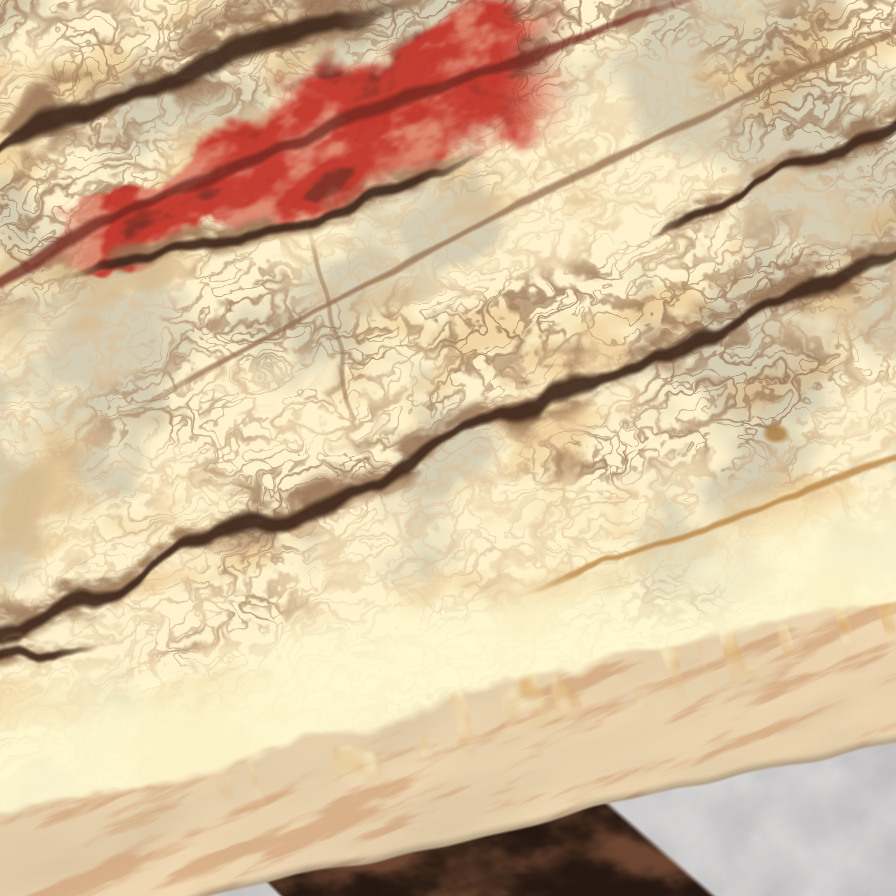
A WebGL 1 fragment shader for this texture:

```glsl
precision highp float;
// Weathered, sunlit timber beam: crackled cream grain, slanting dark fissures
// and a red paint smear, above a smooth lower face and a dark, grey backdrop.
// Layers of value noise are stretched along the grain; fissures are bent lines.
uniform vec2 u_resolution;

const vec3 CREAM = vec3(1.0, 0.95, 0.80);
const vec3 SUNLIT = vec3(1.0, 0.975, 0.82);
const vec3 TAN = vec3(0.87, 0.75, 0.59);
const vec3 BROWN = vec3(0.60, 0.46, 0.34);
const vec3 DARK = vec3(0.25, 0.16, 0.11);
const vec3 ASH = vec3(0.80, 0.77, 0.68);
const vec3 OCHRE = vec3(0.85, 0.62, 0.33);
const vec3 FACE = vec3(0.90, 0.81, 0.67);
const vec3 RED = vec3(0.76, 0.20, 0.16);
const vec3 PINK = vec3(0.87, 0.52, 0.43);
const vec3 MAROON = vec3(0.43, 0.15, 0.12);
const vec3 GREY = vec3(0.80, 0.79, 0.79);
const float GRAIN_ANGLE = 0.40;
const float WEB_SCALE = 44.0;
const float WEB_STRENGTH = 0.72;
const float SOFT = 0.0035;

float hash(vec2 p) {
  return fract(sin(dot(p, vec2(127.1, 311.7))) * 43758.5453);
}

float noise(vec2 p) {
  vec2 i = floor(p), f = fract(p);
  f = f * f * (3.0 - 2.0 * f);
  return mix(mix(hash(i), hash(i + vec2(1.0, 0.0)), f.x),
             mix(hash(i + vec2(0.0, 1.0)), hash(i + 1.0), f.x), f.y);
}

float fbm(vec2 p) {
  float sum = 0.0, gain = 0.533;
  for (int i = 0; i < 4; i++) {
    sum += gain * noise(p);
    p = mat2(0.8, 0.6, -0.6, 0.8) * p * 2.03 + 7.3;
    gain *= 0.5;
  }
  return sum;
}

// Coverage of a ragged, tapering line from a to b
float streak(vec2 p, vec2 a, vec2 b, float bend, float width, float rough) {
  float t = (p.x - a.x) / (b.x - a.x);
  float y = mix(a.y, b.y, t) + bend * 4.0 * t * (1.0 - t);
  y += rough * (fbm(vec2(p.x * 9.0, a.y * 50.0)) - 0.5);
  float taper = smoothstep(0.0, 0.15, t) * (1.0 - smoothstep(0.8, 1.0, t));
  float w = width * taper * (0.35 + 1.3 * noise(vec2(p.x * 22.0, a.y * 90.0)));
  return taper * (1.0 - smoothstep(w * 0.4, w + SOFT, abs(p.y - y) * 0.92));
}

// Dark core with a broken brown fringe
vec3 fissure(vec3 color, vec2 p, vec2 a, vec2 b, float bend, float width) {
  float fringe = streak(p - vec2(0.0, width * 0.8), a, b, bend, width * 3.6, 0.07);
  fringe *= smoothstep(0.3, 0.62, fbm(p * vec2(28.0, 50.0)));
  color = mix(color, BROWN, 0.85 * fringe);
  return mix(color, DARK, 0.92 * streak(p, a, b, bend, width, 0.07));
}

vec3 weatheredTop(vec2 p, vec2 g, float aboveFace) {
  // Mottled ground: grey and ochre patches under a web of thin tan veins
  vec2 warp = vec2(fbm(p * 30.0), fbm(p * 30.0 + 19.0)) - 0.5;
  vec2 q = g * vec2(0.8, 1.25) * WEB_SCALE + warp * 2.5;
  float web = 1.0 - smoothstep(0.0, 0.13, abs(noise(q) - 0.5));
  web = max(web, 0.8 * (1.0 - smoothstep(0.0, 0.15, abs(noise(q * 1.9 + 31.0) - 0.5))));
  float patches = fbm(g * vec2(6.0, 11.0) + 3.0);
  float sun = 1.0 - smoothstep(0.03, 0.17, aboveFace + 0.12 * (patches - 0.5));
  vec3 color = mix(CREAM, ASH, 0.8 * smoothstep(0.47, 0.68, fbm(p * 8.0 + 40.0)));
  color = mix(color, OCHRE, 0.35 * smoothstep(0.5, 0.75, fbm(g * vec2(9.0, 16.0) + 70.0)));
  vec3 vein = mix(TAN, BROWN, smoothstep(0.48, 0.8, patches + 0.22 * (p.y - 0.5)));
  color = mix(color, vein, web * WEB_STRENGTH * (0.4 + 0.9 * patches));
  color = mix(color, SUNLIT, 0.85 * sun);

  // Red smear around the upper seam
  float seam = 0.694 + 0.47 * p.x - 0.09 * p.x * p.x;
  float reach = mix(0.035, 0.09, smoothstep(0.05, 0.45, p.x));
  float d = abs(p.y - seam + 0.008) + 0.10 * (fbm(p * 17.0 + 5.0) - 0.5);
  float smear = (1.0 - smoothstep(reach * 0.6, reach, d))
              * smoothstep(0.03, 0.12, p.x) * (1.0 - smoothstep(0.55, 0.65, p.x));
  float tone = fbm(g * vec2(14.0, 24.0) + 11.0);
  vec3 paint = mix(RED, PINK, smoothstep(0.5, 0.68, tone));
  paint = mix(paint, MAROON, 0.8 * (1.0 - smoothstep(0.28, 0.43, tone)));
  color = mix(color, paint, 0.94 * smear);

  // Fissures, thin scratches and a small knot
  color = fissure(color, p, vec2(-0.2, 0.222), vec2(1.2, 0.783), 0.0, 0.008);
  color = fissure(color, p, vec2(-0.12, 0.79), vec2(0.48, 1.01), 0.006, 0.010);
  color = fissure(color, p, vec2(0.71, 0.725), vec2(1.15, 0.935), 0.0, 0.005);
  color = fissure(color, p, vec2(0.06, 0.694), vec2(0.56, 0.83), -0.008, 0.004);
  color = fissure(color, p, vec2(-0.2, 0.23), vec2(0.12, 0.285), 0.0, 0.004);
  color = mix(color, MAROON, 0.75 * streak(p, vec2(-0.15, 0.62), vec2(0.85, 1.03), 0.02, 0.006, 0.03));
  color = mix(color, BROWN, 0.8 * streak(p, vec2(0.10, 0.51), vec2(1.15, 1.03), 0.022, 0.003, 0.015));
  color = mix(color, OCHRE * 0.85, 0.8 * streak(p, vec2(0.57, 0.332), vec2(1.15, 0.54), 0.0, 0.003, 0.03));
  float scratch = abs(p.x - 0.345 - 0.23 * (0.75 - p.y) - 0.012 * (noise(p.yy * 18.0) - 0.5));
  float span = smoothstep(0.51, 0.56, p.y) * (1.0 - smoothstep(0.70, 0.76, p.y));
  color = mix(color, BROWN, 0.55 * span * (1.0 - smoothstep(0.001, 0.004, scratch)));
  float knot = length((p - vec2(0.866, 0.516)) * vec2(0.8, 1.1));
  return mix(color, OCHRE * 0.8, 0.85 * (1.0 - smoothstep(0.006, 0.014, knot)));
}

vec3 lowerFace(vec2 p, vec2 g, float aboveFace) {
  float fibre = fbm(g * vec2(9.0, 55.0));
  vec3 color = FACE * (0.94 + 0.13 * fbm(g * vec2(6.0, 18.0)));
  color = mix(color, vec3(0.81, 0.62, 0.46), 0.65 * smoothstep(0.54, 0.74, fibre));
  float drips = smoothstep(0.66, 0.8, noise(vec2(p.x * 60.0 + p.y * 15.0, p.y * 14.0)));
  drips *= smoothstep(-0.07, -0.01, aboveFace) * smoothstep(0.2, 0.35, p.x);
  return mix(color, mix(OCHRE, SUNLIT, noise(p * 70.0)), 0.6 * drips);
}

vec3 backdrop(vec2 p) {
  vec3 color = GREY * (0.92 + 0.16 * fbm(p * 22.0));
  float post = smoothstep(0.0, 0.008, p.x - 0.31 + p.y)
             * (1.0 - smoothstep(0.0, 0.012, p.x - 0.79 + 1.15 * p.y));
  vec3 shade = mix(DARK * 0.6, vec3(0.42, 0.27, 0.19), smoothstep(0.3, 0.7, fbm(p * vec2(14.0, 22.0))));
  return mix(color, shade, post);
}

void main() {
  vec2 p = gl_FragCoord.xy / u_resolution;
  float c = cos(GRAIN_ANGLE), s = sin(GRAIN_ANGLE);
  vec2 g = vec2(c * p.x + s * p.y, c * p.y - s * p.x);
  float ragged = 0.05 * (fbm(p * vec2(9.0, 14.0)) - 0.5);
  float aboveFace = p.y - 0.085 - 0.255 * p.x + ragged;
  float aboveEdge = p.y + 0.055 - 0.228 * p.x + 0.008 * (noise(p.xx * 12.0) - 0.5);

  vec3 color = mix(lowerFace(p, g, aboveFace), weatheredTop(p, g, aboveFace),
                   smoothstep(-0.006, 0.006, aboveFace));
  color *= 1.0 - 0.22 * (1.0 - smoothstep(0.0, 0.012, aboveEdge));
  color = mix(backdrop(p), color, smoothstep(-0.002, 0.002, aboveEdge));
  gl_FragColor = vec4(color, 1.0);
}
```
